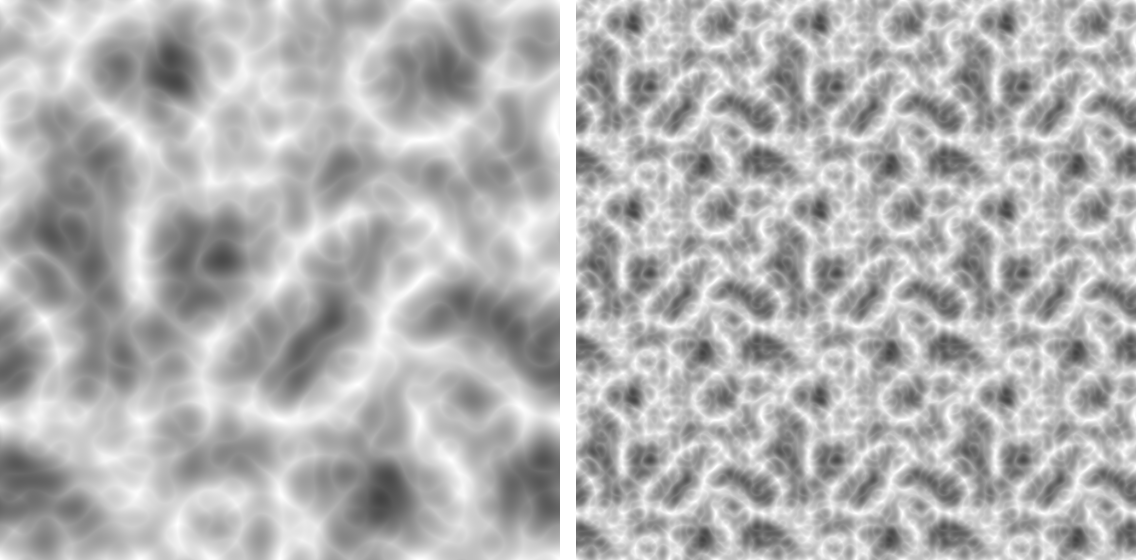
Left: one tile. Right: repeated 3 by 3.
This texture is drawn by a Shadertoy shader. Its source:

```glsl
// Soft grey billows split by bright, branching creases.
// Three octaves of wrapping gradient noise are folded at zero and summed,
// then subtracted from white, so every zero line becomes a pale ridge.

const float TAU = 6.2831853;
const int OCTAVES = 3;
const float BASE_CELLS = 4.0;    // whole cells across the tile
const float OCTAVE_GAIN = 0.5;
const float CREASE_SOFTNESS = 0.01;
const float DARKNESS = 1.0;

float hash(vec2 p, float seed) {
    return fract(sin(dot(p, vec2(127.1, 311.7)) + seed * 74.7) * 43758.5453);
}

// Unit gradient of a lattice corner, repeating every "cells" corners
vec2 cornerGradient(vec2 corner, float cells, float seed) {
    float angle = TAU * hash(mod(corner, cells), seed);
    return vec2(cos(angle), sin(angle));
}

// Contribution of one corner at the given offset inside the cell
float cornerValue(vec2 cell, vec2 local, vec2 offset, float cells, float seed) {
    return dot(cornerGradient(cell + offset, cells, seed), local - offset);
}

// Gradient noise that tiles over the unit square
float wrappedNoise(vec2 uv, float cells, float seed) {
    vec2 cell = floor(uv * cells);
    vec2 local = fract(uv * cells);
    vec2 blend = local * local * local * (local * (local * 6.0 - 15.0) + 10.0);
    float bottom = mix(cornerValue(cell, local, vec2(0, 0), cells, seed),
                       cornerValue(cell, local, vec2(1, 0), cells, seed), blend.x);
    float top = mix(cornerValue(cell, local, vec2(0, 1), cells, seed),
                    cornerValue(cell, local, vec2(1, 1), cells, seed), blend.x);
    return mix(bottom, top, blend.y);
}

// Absolute value with a slightly rounded crease
float softFold(float value, float softness) {
    return sqrt(value * value + softness * softness) - softness;
}

// Sum of folded octaves
float turbulence(vec2 uv, float cells, float gain) {
    float total = 0.0;
    float amplitude = 1.0;
    for (int octave = 0; octave < OCTAVES; octave++) {
        float value = wrappedNoise(uv, cells, float(octave) + 1.0);
        total += amplitude * softFold(value, CREASE_SOFTNESS);
        cells *= 2.0;
        amplitude *= gain;
    }
    return total;
}

void mainImage(out vec4 fragColor, in vec2 fragCoord) {
    vec2 uv = fragCoord / iResolution.xy;
    float grey = 1.0 - DARKNESS * turbulence(uv, BASE_CELLS, OCTAVE_GAIN);
    fragColor = vec4(vec3(clamp(grey, 0.0, 1.0)), 1.0);
}
```
